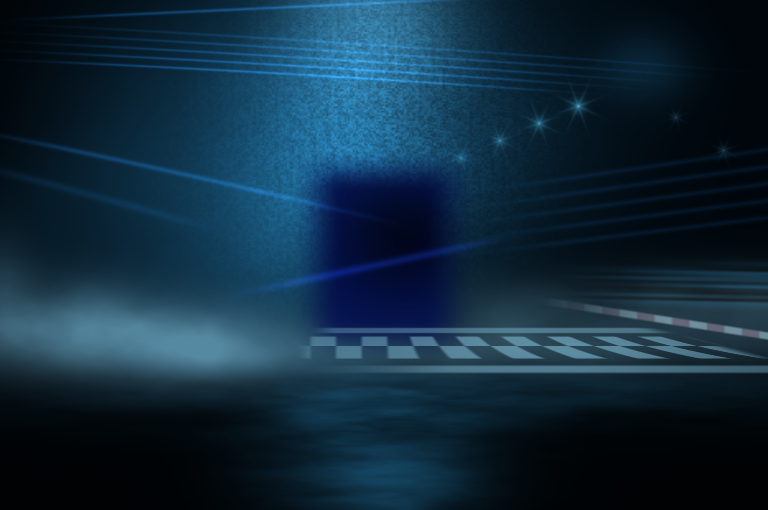
Write a WebGL 2 fragment shader that draws this background.

```glsl
#version 300 es
precision highp float;
// A misty night race track: blue haze, a dark soft panel, light streaks and a checkered line.
uniform vec2 u_resolution;
out vec4 fragColor;

const vec3 NIGHT = vec3(0.0, 0.022, 0.042);
const vec3 HAZE = vec3(0.075, 0.25, 0.35);
const vec3 MIST = vec3(0.36, 0.57, 0.67);
const vec3 PAINT = vec3(0.45, 0.66, 0.75);
const vec3 BEAM = vec3(0.06, 0.26, 0.48);
const vec3 INDIGO = vec3(0.01, 0.055, 0.31);

float hash(vec2 p) {
  return fract(sin(dot(p, vec2(127.1, 311.7))) * 43758.5453);
}

float noise(vec2 p) {
  vec2 i = floor(p), f = fract(p);
  f = f * f * (3.0 - 2.0 * f);
  return mix(mix(hash(i), hash(i + vec2(1, 0)), f.x),
             mix(hash(i + vec2(0, 1)), hash(i + vec2(1, 1)), f.x), f.y);
}

float fbm(vec2 p) {
  float sum = 0.0, amp = 0.5;
  for (int i = 0; i < 5; i++) {
    sum += amp * noise(p);
    p = p * 2.03 + 17.0;
    amp *= 0.5;
  }
  return sum;
}

float glow(vec2 p, vec2 center, vec2 radius) {
  vec2 d = (p - center) / radius;
  return exp(-dot(d, d));
}

// Soft window: rises around a, falls around b.
float band(float x, float a, float b, float soft) {
  return smoothstep(a - soft, a + soft, x) * (1.0 - smoothstep(b - soft, b + soft, x));
}

// Bowed light line from a to b, fading at both ends.
float streak(vec2 p, vec2 a, vec2 b, float bow, float width) {
  float t = (p.x - a.x) / (b.x - a.x);
  float d = p.y - mix(a.y, b.y, t) - bow * t * (1.0 - t);
  return exp(-d * d / (width * width)) * band(t, 0.15, 0.85, 0.2);
}

// Lamp with a soft core and thin crossing rays.
float lamp(vec2 d, float size) {
  float rays = 0.0;
  for (int i = 0; i < 4; i++) {
    float a = 0.35 + float(i) * 0.785;
    vec2 q = vec2(dot(d, vec2(cos(a), sin(a))), dot(d, vec2(-sin(a), cos(a))));
    rays += glow(q, vec2(0), vec2(size, size * 0.07));
  }
  return rays * 0.3 + glow(d, vec2(0), vec2(size * 0.4)) * 0.6;
}

vec3 sky(vec2 uv, vec2 p) {
  float cloud = 0.7 + 0.6 * fbm(p * 3.0);
  vec3 col = NIGHT + HAZE * cloud * (0.62 * glow(uv, vec2(0.26, 0.6), vec2(0.25, 0.34))
    + 0.75 * glow(uv, vec2(0.42, 0.7), vec2(0.16, 0.36))
    + 0.55 * glow(uv, vec2(0.57, 0.78), vec2(0.2, 0.32)));
  col += vec3(0.14, 0.25, 0.3) * glow(uv, vec2(0.485, 0.97), vec2(0.11, 0.19));
  col += HAZE * 0.4 * cloud * glow(uv, vec2(0.84, 0.87), vec2(0.06, 0.07));
  float grain = noise(p * 170.0) + noise(p * 310.0) - 1.0;
  return col * (1.0 + 0.3 * grain * glow(uv, vec2(0.52, 0.75), vec2(0.22, 0.35)));
}

vec3 beams(vec2 uv) {
  float light = 0.0;
  for (int i = 0; i < 5; i++) {
    float k = float(i);
    light += (0.65 - 0.09 * k) * streak(uv, vec2(-0.03, 0.885 + 0.018 * k),
      vec2(0.78 + 0.05 * k, 0.815 + 0.011 * k), 0.02, 0.0025);
    light += 0.2 * streak(uv, vec2(0.6, 0.5 + 0.03 * k), vec2(1.2, 0.61 + 0.035 * k), 0.0, 0.005);
  }
  light += 0.6 * streak(uv, vec2(0.0, 0.96), vec2(0.65, 1.005), 0.0, 0.003);
  light += 0.45 * streak(uv, vec2(-0.12, 0.77), vec2(0.52, 0.56), 0.025, 0.005);
  light += 0.2 * streak(uv, vec2(-0.1, 0.7), vec2(0.3, 0.54), 0.02, 0.008);
  return BEAM * light;
}

vec3 lamps(vec2 p, float aspect) {
  float light = 0.0;
  for (int i = 0; i < 4; i++) {
    float k = float(i);
    vec2 c = vec2((0.6 + 0.051 * k) * aspect, 0.69 + 0.034 * k);
    light += (0.45 + 0.15 * k) * lamp(p - c, 0.028 + 0.003 * k);
  }
  light += 0.35 * lamp(p - vec2(0.88 * aspect, 0.77), 0.022);
  light += 0.4 * lamp(p - vec2(0.942 * aspect, 0.705), 0.025);
  return vec3(0.17, 0.36, 0.43) * light;
}

// Checkered strip with two sheared rows and painted borders.
float checkers(vec2 uv) {
  float row = step(uv.y, 0.322);
  float lean = 7.0 * max(uv.x - 0.5, 0.0);
  float cell = abs(fract((uv.x + (uv.y - 0.322) * lean - 0.404) / 0.067 + 0.5 * row) - 0.25);
  cell = 1.0 - smoothstep(0.2, 0.3, min(cell, 1.0 - cell));
  float rightEnd = 0.86 + (0.35 - uv.y) * 2.6;
  float checks = cell * band(uv.y, 0.297, 0.34, 0.002) * band(uv.x, 0.4, rightEnd, 0.015);
  float top = band(uv.y, 0.347, 0.357, 0.002) * band(uv.x, 0.42, rightEnd, 0.02);
  float bottom = band(uv.y, 0.269, 0.283, 0.003) * smoothstep(0.38, 0.6, uv.x);
  return checks * 0.8 + top * 0.65 + bottom * 0.75;
}

void main() {
  vec2 uv = gl_FragCoord.xy / u_resolution;
  float aspect = u_resolution.x / u_resolution.y;
  vec2 p = vec2(uv.x * aspect, uv.y);
  vec3 col = sky(uv, p) + lamps(p, aspect);

  // Dark panel with an indigo rim
  float panel = band(uv.x, 0.412, 0.588, 0.035) * band(uv.y, 0.33, 0.665, 0.045);
  float core = glow(uv, vec2(0.525, 0.535), vec2(0.085, 0.11));
  col = mix(col, mix(INDIGO, vec3(0.0, 0.01, 0.09), core), panel * 0.94);
  col += beams(uv) + vec3(0.03, 0.07, 0.24) * streak(uv, vec2(0.3, 0.42), vec2(0.68, 0.54), 0.0, 0.008);

  // Wet ground with stretched reflections
  float ripple = fbm(p * vec2(5.0, 28.0));
  vec3 ground = NIGHT * 0.4 + HAZE * (0.35 + 1.1 * ripple) * glow(uv, vec2(0.49, 0.1), vec2(0.13, 0.2));
  ground += HAZE * ripple * 0.9 * glow(uv, vec2(0.55, 0.25), vec2(0.5, 0.08));
  col = mix(ground, col, smoothstep(0.23, 0.31, uv.y));

  // Mist along the horizon and distant stand lights
  float wisp = 0.55 + 0.9 * fbm(p * vec2(5.0, 7.0));
  float mist = 0.7 * glow(uv, vec2(0.24, 0.325), vec2(0.2, 0.07))
    + 0.5 * glow(uv, vec2(0.06, 0.365), vec2(0.16, 0.085)) + 0.3 * glow(uv, vec2(0.0, 0.44), vec2(0.04, 0.09))
    + 0.3 * glow(uv, vec2(0.66, 0.38), vec2(0.09, 0.07)) + 0.4 * glow(uv, vec2(0.95, 0.39), vec2(0.2, 0.075))
    + 0.3 * glow(uv, vec2(0.7, 0.31), vec2(0.35, 0.05));
  col = mix(col, MIST, clamp(mist * wisp, 0.0, 0.92) * (1.0 - 0.75 * panel));
  float stand = noise(vec2(uv.x * 4.0, (uv.y + 0.03 * uv.x) * 150.0));
  col += HAZE * (stand - 0.35) * 0.9 * band(uv.y, 0.4, 0.48, 0.02) * smoothstep(0.7, 0.95, uv.x);

  // Painted track and the striped kerb
  col = mix(col, PAINT, checkers(uv) * (0.55 + 0.35 * glow(uv, vec2(0.72, 0.32), vec2(0.25, 0.1))));
  float kerbY = 0.415 - 0.235 * (uv.x - 0.69);
  float kerb = band(uv.y - kerbY, -0.008, 0.006, 0.003) * smoothstep(0.68, 0.88, uv.x);
  float stripe = smoothstep(0.4, 0.6, abs(fract(uv.x * 22.0) * 2.0 - 1.0));
  col = mix(col, mix(vec3(0.5, 0.48, 0.55), vec3(0.57, 0.7, 0.76), stripe), kerb * 0.7);

  col *= 0.35 + 0.65 * smoothstep(-0.08, 0.16, uv.x + 0.25 * (1.0 - smoothstep(0.4, 0.8, uv.y)));
  fragColor = vec4(clamp(col, 0.0, 1.0), 1.0);
}
```
